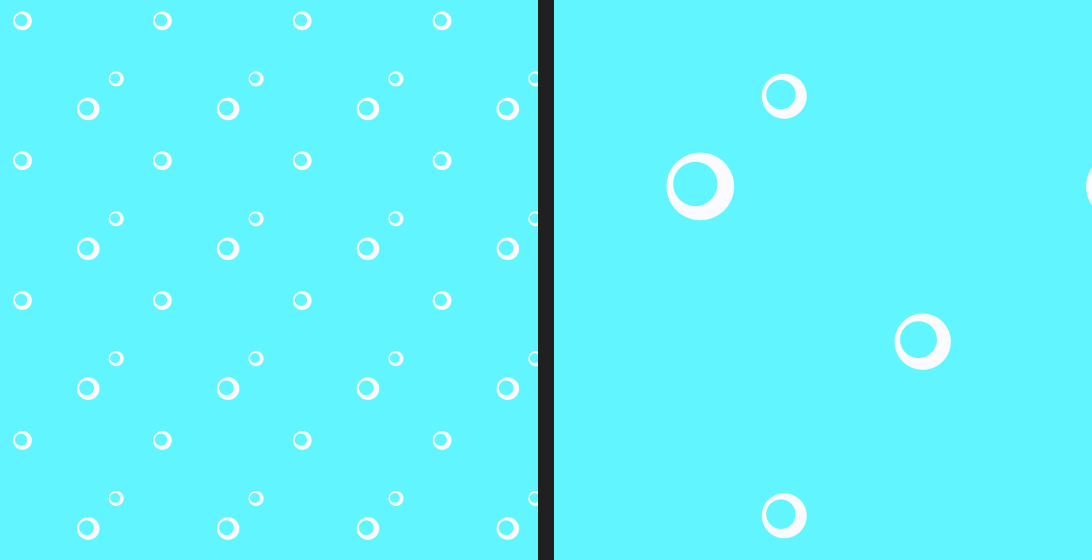
Left, the full canvas; right, a detail of the centre.
Give the GLSL for this pattern, as a Shadertoy shader.

```glsl
const vec3 AQUA = vec3(0.38, 0.965, 1.0);
const vec3 FOAM = vec3(0.985, 0.985, 1.0);

// Antialiased disc coverage
float disc(vec2 p, float radius, float pixel) {
    return clamp(0.5 + (radius - length(p)) / pixel, 0.0, 1.0);
}

// White disc with a smaller hole shifted up and left, leaving a crescent-weighted rim
float bubble(vec2 p, float radius, float pixel) {
    vec2 holeShift = vec2(-0.148, -0.072) * radius;
    return disc(p, radius, pixel) * (1.0 - disc(p - holeShift, 0.655 * radius, pixel));
}

void mainImage(out vec4 fragColor, in vec2 fragCoord) {
    // Square tiles counted from the top left, y pointing down
    float pixel = 4.004 / iResolution.y;
    vec2 tile = fract(vec2(fragCoord.x, iResolution.y - fragCoord.y) * pixel);

    // Three bubble sizes per tile
    float rim = bubble(tile - vec2(0.161, 0.149), 0.067, pixel);
    rim = max(rim, bubble(tile - vec2(0.631, 0.779), 0.0805, pixel));
    rim = max(rim, bubble(tile - vec2(0.831, 0.564), 0.0535, pixel));

    fragColor = vec4(mix(AQUA, FOAM, rim), 1.0);
}
```
